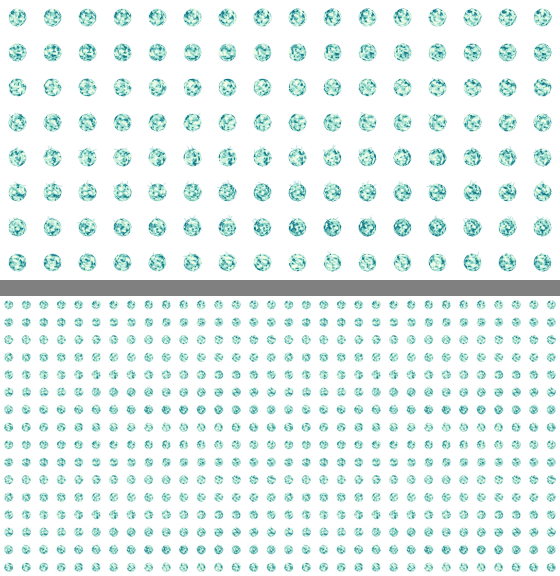
Top: one tile. Bottom: repeated 2 by 2.
A Shadertoy shader for this pattern:

```glsl
// Rows of small mottled spheres in mint and teal on white, 16 across and 8 down.
// Each sphere samples 3D value noise on its surface; the sample point drifts
// around a closed loop along a row, and loose hairs fringe some of the rows.

const vec2 REPEATS = vec2(16.0, 8.0);
const float RADIUS = 0.253;      // in cell widths
const float GRAIN = 4.6;         // noise cells per sphere radius
const float TAU = 6.2831853;
const int HAIRS = 6;

float hash(vec3 p) {
    p = fract(p * vec3(0.1031, 0.1130, 0.0973));
    p += dot(p, p.yzx + 33.33);
    return fract((p.x + p.y) * p.z);
}

float noise(vec3 p) {
    vec3 i = floor(p), f = fract(p);
    f = f * f * (3.0 - 2.0 * f);
    vec2 e = vec2(0.0, 1.0);
    vec4 near = vec4(hash(i), hash(i + e.yxx), hash(i + e.xyx), hash(i + e.yyx));
    vec4 far = vec4(hash(i + e.xxy), hash(i + e.yxy), hash(i + e.xyy), hash(i + e.yyy));
    vec4 layer = mix(near, far, f.z);
    vec2 line = mix(layer.xz, layer.yw, f.x);
    return mix(line.x, line.y, f.y);
}

// Cream through mint and aqua to deep teal
vec3 tealRamp(float t) {
    vec3 c = mix(vec3(0.97, 1.00, 0.91), vec3(0.77, 0.93, 0.86), smoothstep(0.0, 0.35, t));
    c = mix(c, vec3(0.52, 0.82, 0.77), smoothstep(0.35, 0.65, t));
    return mix(c, vec3(0.06, 0.45, 0.53), smoothstep(0.65, 1.0, t));
}

float segmentDistance(vec2 p, vec2 a, vec2 b) {
    vec2 d = b - a;
    return length(p - a - d * clamp(dot(p - a, d) / dot(d, d), 0.0, 1.0));
}

// Mottled surface; q is the position in sphere radii
vec3 sphereColor(vec2 q, vec2 cell) {
    float r2 = min(dot(q, q), 1.0);
    float turn = TAU * cell.x / REPEATS.x;
    vec3 drift = vec3(cos(turn), sin(turn), 0.5 * sin(2.0 * turn));
    vec3 s = vec3(q, sqrt(1.0 - r2)) * GRAIN + drift + 20.0 + cell.y * vec3(7.3, 3.7, 11.9);
    float warp = noise(s * 0.8 + 40.0) - 0.5;
    float n = noise(s + warp * vec3(1.4, -1.1, 0.8));
    n = mix(n, noise(s * 2.1 + 9.0), 0.22);
    float tone = smoothstep(0.14, 0.86, n);
    return tealRamp(clamp(tone + 0.12 * r2 * r2 - 0.02, 0.0, 1.0));
}

// Coverage of short loose strands above the sphere
float hairs(vec2 q, vec2 cell, float px) {
    float fringe = exp(-0.4 * (cell.y - 2.0) * (cell.y - 2.0));
    float cover = 0.0;
    for (int k = 0; k < HAIRS; k++) {
        vec3 seed = vec3(cell, float(k) * 5.0) + 1.0;
        float present = step(hash(seed), 0.65 * fringe);
        float angle = TAU * mix(0.13, 0.42, hash(seed + 17.0));
        float bend = 0.5 * (hash(seed + 31.0) - 0.5);
        float reach = mix(1.08, 1.38, hash(seed + 53.0));
        vec2 root = 1.02 * vec2(cos(angle), sin(angle));
        vec2 tip = reach * vec2(cos(angle + bend), sin(angle + bend));
        float d = segmentDistance(q, root, tip);
        cover = max(cover, present * (1.0 - smoothstep(0.01, 0.03 + px, d)));
    }
    return 0.5 * cover;
}

vec3 pattern(vec2 uv, float px) {
    vec2 grid = uv * REPEATS;
    vec2 cell = mod(floor(grid), REPEATS);
    vec2 q = (fract(grid) - 0.5) / RADIUS;
    float ragged = 0.05 * (noise(vec3(q * 7.0 + 30.0, cell.y * 3.0 + 0.5)) - 0.5);
    float disc = 1.0 - smoothstep(-px, px, length(q) - 1.0 + ragged);
    vec3 color = mix(vec3(1.0), vec3(0.46, 0.78, 0.74), hairs(q, cell, px));
    return mix(color, sphereColor(q, cell), disc);
}

void mainImage(out vec4 fragColor, in vec2 fragCoord) {
    // Half a pixel, measured in sphere radii
    float px = 0.5 * REPEATS.y / (iResolution.y * RADIUS);
    vec3 sum = vec3(0.0);
    // Four samples per pixel keep the fine grain smooth
    for (int k = 0; k < 4; k++) {
        vec2 offset = vec2(k % 2, k / 2) * 0.5 - 0.25;
        sum += pattern((fragCoord + offset) / iResolution.xy, px);
    }
    fragColor = vec4(sum / 4.0, 1.0);
}
```
